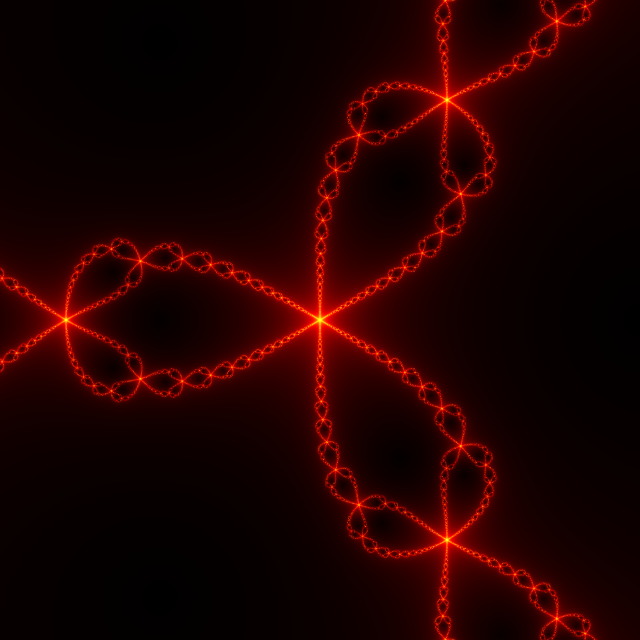
Reproduce this background procedurally as a Shadertoy shader.

```glsl
// Glowing chains of loops: the basin borders of Newton's method for z^3 = 1.
// Each point counts its steps to a root, made continuous by the last step size;
// slow points near the poles glow from black through red to yellow.

vec2 complexSquare(vec2 z) {
    return vec2(z.x * z.x - z.y * z.y, 2.0 * z.x * z.y);
}

// Newton step: z - (z^3 - 1) / (3 z^2) = 2z/3 + 1 / (3 z^2)
vec2 newtonStep(vec2 z) {
    vec2 square = complexSquare(z);
    vec2 inverse = vec2(square.x, -square.y) / max(dot(square, square), 1e-18);
    return (2.0 * z + inverse) / 3.0;
}

// Continuous number of steps until z settles on a root
float settlingTime(vec2 z) {
    const float tolerance = 1e-3;
    for (int i = 0; i < 40; i++) {
        vec2 next = newtonStep(z);
        float stepSize = length(next - z);
        if (stepSize < tolerance) {
            // Errors square at each step, so log2 of their log is linear
            float overshoot = log2(log(max(stepSize, 1e-12)) / log(tolerance));
            return max(float(i) - overshoot, 0.0);
        }
        z = next;
    }
    return 40.0;
}

// Heat fills red first, then spills over into green and blue
vec3 emberColor(float time) {
    float heat = pow(time / 18.8, 1.9);
    return clamp(vec3(heat, heat - 1.0, 0.3 * (heat - 2.0)), 0.0, 1.0);
}

void mainImage(out vec4 fragColor, in vec2 fragCoord) {
    vec3 color = vec3(0.0);

    // Average a 3 x 3 grid over each pixel to soften the finest loops
    for (int i = 0; i < 9; i++) {
        vec2 offset = (vec2(i % 3, i / 3) - 1.0) * 0.42;
        vec2 z = (2.0 * (fragCoord + offset) - iResolution.xy)
               / min(iResolution.x, iResolution.y);
        color += emberColor(settlingTime(z));
    }

    fragColor = vec4(color / 9.0, 1.0);
}
```
